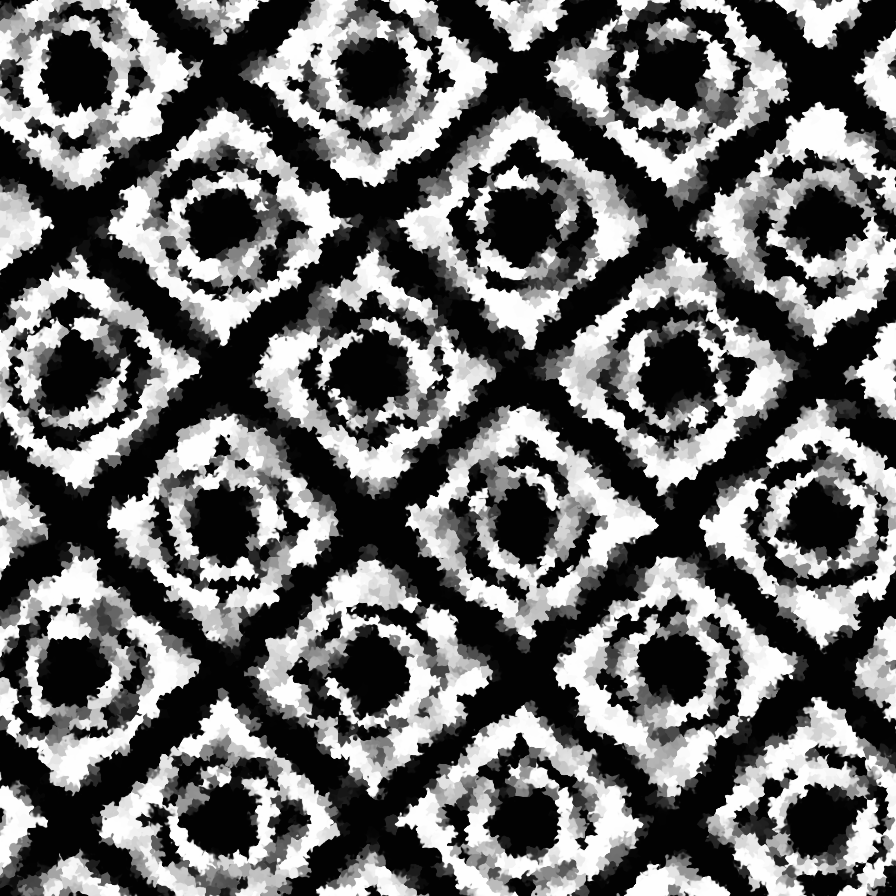
A three.js fragment shader for this pattern:

```glsl
varying vec2 vUv;

const float REPEATS = 3.0;
const float FACETS_PER_CELL = 30.0;
const vec3 INK = vec3(0.008);
const vec3 PAPER = vec3(0.995);

vec2 hash2(vec2 p) {
  vec3 a = fract(p.xyx * vec3(0.1031, 0.1030, 0.0973));
  a += dot(a, a.yzx + 33.33);
  return fract((a.xx + a.yz) * a.zy);
}

float cornerSlope(vec2 corner, vec2 offset) {
  float angle = 6.2832 * hash2(corner).x;
  return dot(vec2(cos(angle), sin(angle)), offset);
}

float gradientNoise(vec2 p) {
  vec2 i = floor(p);
  vec2 f = fract(p);
  vec2 u = f * f * f * (f * (f * 6.0 - 15.0) + 10.0);
  vec2 e = vec2(1.0, 0.0);
  float low = mix(cornerSlope(i, f), cornerSlope(i + e.xy, f - e.xy), u.x);
  float high = mix(cornerSlope(i + e.yx, f - e.yx), cornerSlope(i + e.xx, f - e.xx), u.x);
  return mix(low, high, u.y);
}

vec2 warp(vec2 p, float frequency, float amount) {
  vec2 q = p * frequency;
  return amount * vec2(gradientNoise(q + 41.3), gradientNoise(q + 87.7));
}

float diamondLength(vec2 p) {
  return abs(p.x) + abs(p.y);
}

// Offset from the nearest centre of the staggered lattice
vec2 latticeOffset(vec2 p) {
  vec2 a = fract(p - vec2(0.25, 0.75) + 0.5) - 0.5;
  vec2 b = fract(p - vec2(0.75, 0.25) + 0.5) - 0.5;
  return diamondLength(a) < diamondLength(b) ? a : b;
}

// Signed distance to a diamond frame around a ring
float motifDistance(vec2 q) {
  float radius = length(q);
  float reach = diamondLength(q);
  float diamond = (reach - 0.41) * 0.7071;
  float opening = min(radius - 0.228, (reach - 0.272) * 0.7071);
  float ring = abs(radius - 0.156) - 0.026;
  return min(max(diamond, -opening), ring);
}

// Paint coverage with ragged outlines and smudged grey patches
float paintTone(vec2 p) {
  vec2 q = p + warp(p, 9.0, 0.05) + warp(p, 21.0, 0.025);
  float d = motifDistance(latticeOffset(q));
  d += 0.025 * gradientNoise(p * 6.0 + 13.0);
  float smudge = smoothstep(0.0, 0.45, gradientNoise(p * 7.0 + 63.0));
  float softness = mix(0.007, 0.06, smudge);
  float fade = 0.25 * smoothstep(0.1, 0.5, gradientNoise(p * 8.0 + 29.0));
  return smoothstep(softness, -softness, d) * (1.0 - fade);
}

// Blend of flat dabs, one per jittered facet
float facetedTone(vec2 p, float density) {
  vec2 g = p * density;
  vec2 base = floor(g);
  float total = 0.0;
  float weightSum = 0.0;
  for (int y = -1; y <= 1; y++) {
    for (int x = -1; x <= 1; x++) {
      vec2 cell = base + vec2(float(x), float(y));
      vec2 site = cell + 0.1 + 0.8 * hash2(cell + 150.0);
      vec2 delta = g - site;
      float weight = exp(-14.0 * dot(delta, delta));
      total += weight * paintTone(site / density);
      weightSum += weight;
    }
  }
  return total / weightSum;
}

void main() {
  vec2 p = vUv * REPEATS;
  vec2 frayed = p + warp(p, 55.0, 0.022);
  float tone = facetedTone(frayed, FACETS_PER_CELL);
  gl_FragColor = vec4(mix(INK, PAPER, tone), 1.0);
}
```
